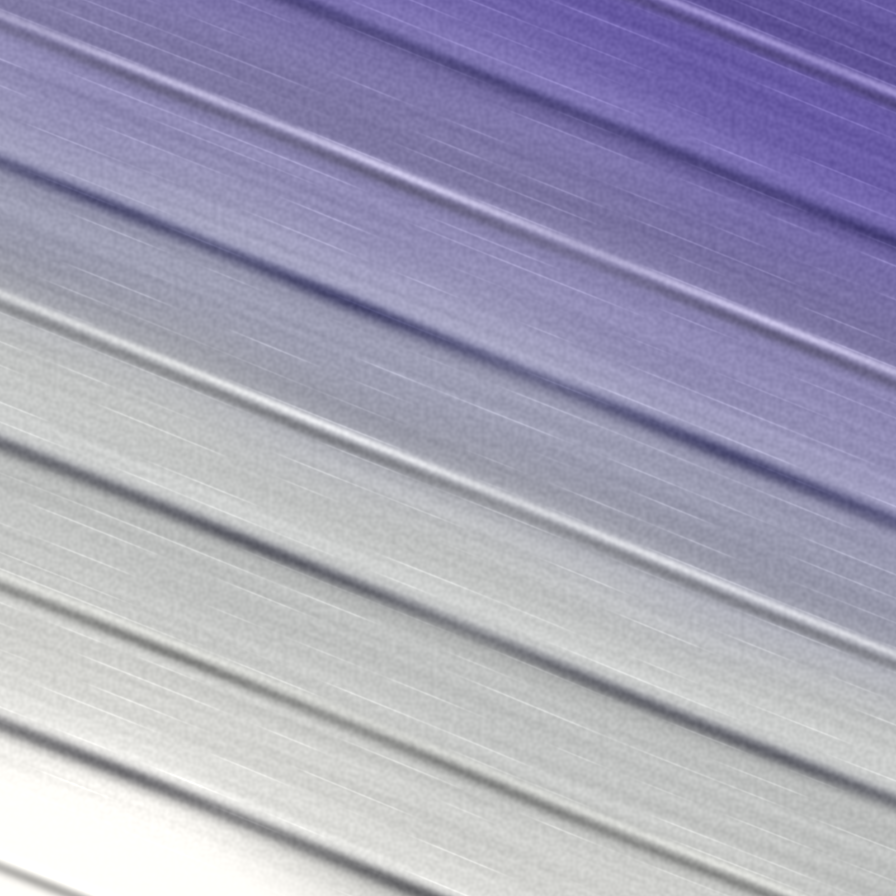
This texture is drawn by a WebGL 1 fragment shader. Its source:

```glsl
precision highp float;
uniform vec2 u_resolution;

#define SLOPE 0.402
#define PERIOD 0.3135
#define RIDGE_AT 0.0195
#define GROOVE_AT 0.1805
#define STREAKS 0.05
#define GRAIN 0.045
#define PURPLE vec3(0.41, 0.36, 0.65)
#define VIOLET vec3(0.55, 0.53, 0.70)
#define SLATE vec3(0.63, 0.635, 0.72)
#define SILVER vec3(0.75, 0.757, 0.753)
#define PEARL vec3(0.83, 0.83, 0.815)
#define GLARE vec3(1.02, 1.01, 0.99)

vec2 gradient(vec2 cell) {
  vec3 h = fract(cell.xyx * vec3(0.1031, 0.1030, 0.0973));
  h += dot(h, h.yzx + 33.33);
  float angle = 6.28318 * fract((h.x + h.y) * h.z);
  return vec2(cos(angle), sin(angle));
}

float gradientNoise(vec2 p) {
  vec2 i = floor(p), f = p - i;
  vec2 w = f * f * f * (f * (f * 6.0 - 15.0) + 10.0);
  vec2 e = vec2(1.0, 0.0);
  float low = mix(dot(gradient(i), f), dot(gradient(i + e), f - e), w.x);
  float high = mix(dot(gradient(i + e.yx), f - e.yx), dot(gradient(i + 1.0), f - 1.0), w.x);
  return mix(low, high, w.y);
}

float bump(float x, float width) {
  return exp(-x * x / (width * width));
}

// Signed distance to the nearest repeat, positive below it
float repeatDistance(float v, float start) {
  return (fract((v - start) / PERIOD + 0.5) - 0.5) * PERIOD;
}

// Violet at the top to overexposed white at the bottom
vec3 baseColor(float s) {
  vec3 c = mix(PURPLE, VIOLET, smoothstep(-0.32, 0.04, s));
  c = mix(c, SLATE, smoothstep(0.0, 0.22, s));
  c = mix(c, SILVER, smoothstep(0.20, 0.42, s));
  c = mix(c, PEARL, smoothstep(0.50, 0.78, s));
  return mix(c, GLARE, smoothstep(0.76, 0.89, s));
}

void main() {
  vec2 uv = gl_FragCoord.xy / u_resolution;
  float pixel = 1.0 / u_resolution.y;
  float v = 1.0 - uv.y - SLOPE * uv.x + 0.004 * gradientNoise(uv * 2.3);
  float along = uv.x - SLOPE * uv.y;
  float ridge = repeatDistance(v, RIDGE_AT);
  float groove = repeatDistance(v, GROOVE_AT);
  float lower = smoothstep(0.25, 0.60, v);
  float glare = smoothstep(0.82, 0.90, v);

  // Panels: dark towards each ridge, bright towards each groove
  vec3 color = baseColor(v - 0.05 * uv.x + 0.06 * gradientNoise(uv * 3.0));
  float inDarkPanel = smoothstep(0.0, 0.14, groove) * (1.0 - smoothstep(-0.006, 0.004, ridge));
  color *= 1.0 - 0.09 * inDarkPanel * (1.0 - lower);
  float glow = exp(min(groove, 0.0) / 0.032) * (1.0 - smoothstep(-0.014, 0.0, groove));
  color += 0.13 * glow * mix(0.55, 1.0, smoothstep(-0.1, 0.4, v));

  // Long streaks running with the panels
  float streak = gradientNoise(vec2(along * 1.3, v * 62.0))
               + 0.6 * gradientNoise(vec2(along * 2.5 + 7.0, v * 150.0));
  color += STREAKS * streak * (1.0 - glare);

  // Thin broken scratches
  float lane = v / 0.0285;
  float laneId = floor(lane);
  float offset = (fract(lane) - 0.5 + 0.25 * gradient(vec2(laneId, 5.0)).x) * 0.0285;
  float dashes = smoothstep(-0.25, 0.35, gradientNoise(vec2(along * 9.0, laneId * 3.7)));
  float scratch = bump(offset, max(0.0014, 0.8 * pixel)) * dashes;
  color += 0.075 * scratch * (1.0 - glare);

  // Ridges: white edge with a shadow underneath
  float wear = 1.0 + 0.5 * gradientNoise(vec2(along * 4.0, floor(v / PERIOD) * 5.3));
  color *= 1.0 - mix(0.24, 0.30, lower) * wear * bump(ridge - 0.008, 0.0075);
  color += vec3(0.24, 0.24, 0.22) * mix(1.0, 0.35, lower) * wear * bump(ridge + 0.005, 0.0055);

  // Grooves: dark core with a softer tail below
  float core = bump(groove, 0.0105);
  float tail = exp(-max(groove, 0.0) / 0.018) * smoothstep(-0.006, 0.008, groove);
  float depth = mix(0.30, 0.43, smoothstep(-0.15, 0.15, v + 0.1 * uv.x)) * wear;
  color *= 1.0 - depth * core * vec3(1.0, 1.0, mix(0.72, 0.95, lower));
  color *= 1.0 - 0.09 * tail * (1.0 - glare);

  // Fine grain
  float grain = gradientNoise(uv * 190.0) + 0.5 * gradientNoise(uv * 90.0 + 31.0);
  color += GRAIN * grain * (1.0 - 0.8 * glare);

  gl_FragColor = vec4(clamp(color, 0.0, 1.0), 1.0);
}
```
